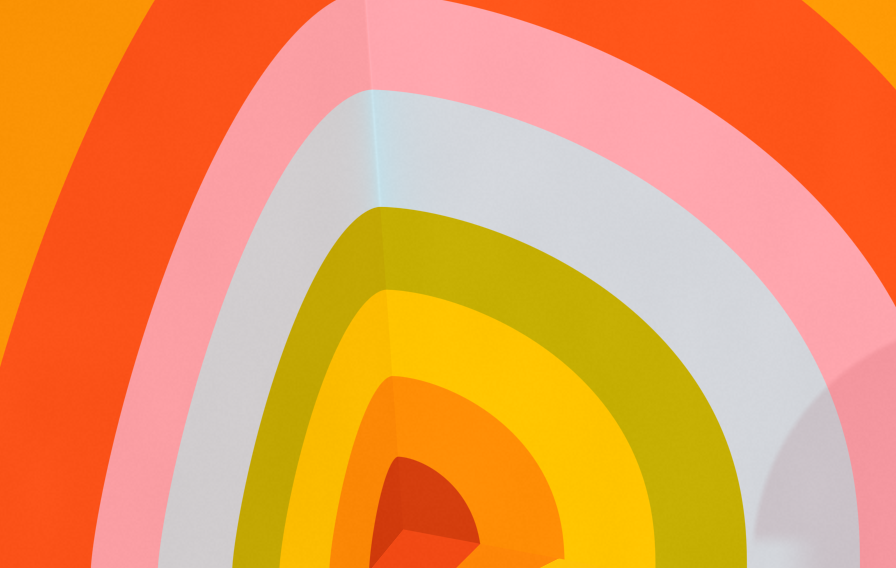
This background is drawn by a WebGL 2 fragment shader. Its source:

```glsl
#version 300 es
precision highp float;
// Nested painted arches wrapping around an inside wall corner, with a bit of floor.
uniform vec2 u_resolution;
out vec4 outColor;

// Each arch: apex height (measured downward), left foot, right foot
const vec3 ARCHES[7] = vec3[7](
    vec3(-0.319, -0.076, 1.872), vec3(-0.016, 0.160, 1.683),
    vec3(0.158, 0.278, 1.514), vec3(0.364, 0.409, 1.315),
    vec3(0.510, 0.492, 1.154), vec3(0.662, 0.580, 0.994),
    vec3(0.804, 0.650, 0.848));

// Paint inside each arch, from the outside in
const vec3 PAINTS[7] = vec3[7](
    vec3(1.0, 0.335, 0.10), vec3(1.0, 0.65, 0.68), vec3(0.83, 0.84, 0.86),
    vec3(0.775, 0.685, 0.01), vec3(1.0, 0.77, 0.0), vec3(1.0, 0.555, 0.02),
    vec3(0.83, 0.24, 0.05));

float hash(vec2 p) {
    p = fract(p * vec2(0.1031, 0.1130));
    p += dot(p, p.yx + 33.33);
    return fract((p.x + p.y) * p.x * 7.13);
}

float valueNoise(vec2 p) {
    vec2 i = floor(p), f = fract(p);
    f = f * f * (3.0 - 2.0 * f);
    return mix(mix(hash(i), hash(i + vec2(1, 0)), f.x),
               mix(hash(i + vec2(0, 1)), hash(i + vec2(1, 1)), f.x), f.y);
}

float seamX(float y) { return 0.6434 + 0.0715 * y; }

// Approximate distance to an arch, positive inside
float archDistance(vec2 p, vec3 arch) {
    float dx = p.x - seamX(arch.x);
    bool left = dx < 0.0;
    float width = left ? seamX(arch.x) - arch.y : arch.z - seamX(arch.x);
    float height = 1.0 - arch.x;
    float rise = left ? 1.3 : 2.3;
    float spread = left ? 1.724 : 1.64;
    float u = max(abs(dx) / width, 1e-4);
    float v = max((1.0 - p.y) / height, 1e-4);
    float value = 1.0 - pow(v, rise) - pow(u, spread);
    vec2 slope = vec2(spread * pow(u, spread - 1.0) / width,
                      rise * pow(v, rise - 1.0) / height);
    return value / max(length(slope), 1e-3);
}

void main() {
    // Height units, y pointing down
    vec2 p = vec2(gl_FragCoord.x, u_resolution.y - gl_FragCoord.y) / u_resolution.y;
    float aa = 0.75 / u_resolution.y;
    float fromSeam = p.x - seamX(p.y);
    float leftWall = 1.0 - smoothstep(-aa, aa, fromSeam);

    // Painted bands
    vec3 color = vec3(1.0, 0.605, 0.02);
    float pale = 0.0;
    float grey = 0.0;
    for (int i = 0; i < 7; i++) {
        float inside = smoothstep(-aa, aa, archDistance(p, ARCHES[i]));
        color = mix(color, PAINTS[i], inside);
        pale = mix(pale, i == 1 || i == 2 ? 1.0 : 0.0, inside);
        grey = mix(grey, i == 2 ? 1.0 : 0.0, inside);
    }

    // Warmer left wall and cool light gathered along the seam
    color *= mix(vec3(1.0), vec3(0.985, 0.955, 0.94), leftWall);
    float glow = exp(-abs(fromSeam) / mix(0.045, 0.02, leftWall));
    color = mix(color, vec3(0.75, 0.88, 0.92), 0.8 * glow * grey);
    color += 0.025 * pale * exp(-pow(fromSeam / 0.0025, 2.0));

    // Round soft shadow at the lower right, on the pale bands
    float shadow = smoothstep(-0.007, 0.007, 0.424 - distance(p, vec2(1.749, 0.988)));
    shadow *= 1.0 - smoothstep(0.93, 0.97, p.y) * (1.0 - smoothstep(1.36, 1.46, p.x));
    color *= mix(vec3(1.0), vec3(0.96, 0.91, 0.915), shadow * pale);

    // Floor wedge continuing the inner bands
    vec2 q = p - vec2(0.710, 0.932);
    float floorMask = smoothstep(-aa, aa, q.y - max(0.187 * q.x, -1.22 * q.x));
    vec3 ground = mix(vec3(0.95, 0.29, 0.08), vec3(1.0, 0.53, 0.03),
                      smoothstep(-aa, aa, q.x + q.y - 0.161));
    ground = mix(ground, vec3(1.0, 0.76, 0.02),
                 smoothstep(-aa, aa, q.x + 2.0 * q.y - 0.376));
    color = mix(color, ground, floorMask);

    // Plaster mottling and fine grain
    color += 0.012 * (valueNoise(p * vec2(14.0, 7.0)) - 0.5);
    color += 0.012 * (valueNoise(p * 320.0) - 0.5);
    outColor = vec4(clamp(color, 0.0, 1.0), 1.0);
}
```
